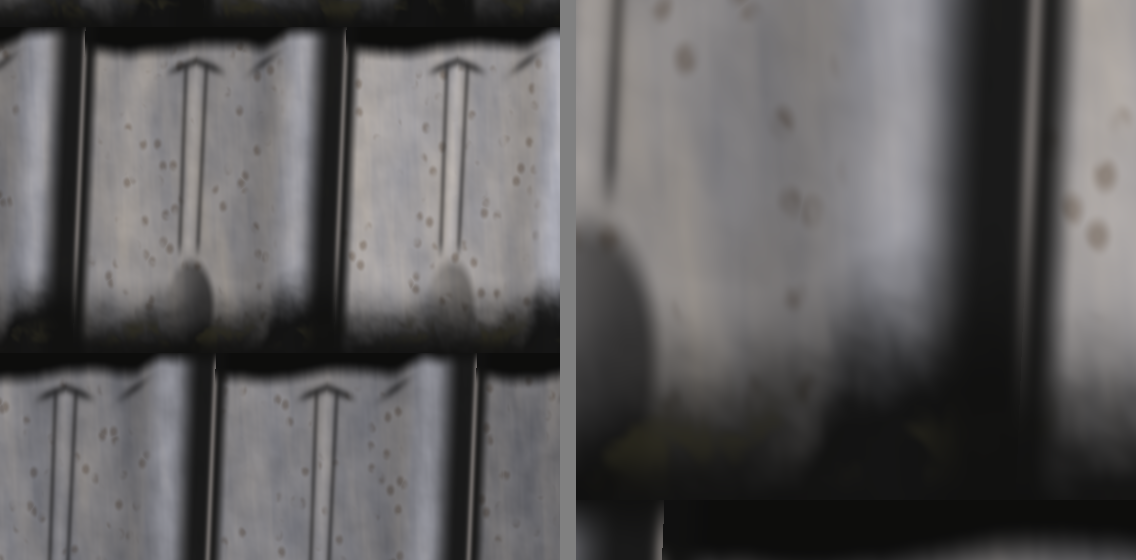
Left, the full canvas; right, a detail of the centre.
Write a WebGL 2 fragment shader that draws this texture.

```glsl
#version 300 es
precision highp float;
// Weathered grey roof tiles in staggered, overlapping rows. Each tile has a pan,
// a thin central rib, a blunt lug and a round roll beside a dark joint.
// Profiles are smooth bands; wear is layered sines plus cellular pits.
uniform vec2 u_resolution;
out vec4 fragColor;

#define TILE_W 0.466
#define ROW_H 0.583
#define ORIGIN vec2(0.153, 0.048)
#define LEAN 0.024
#define RIB_U 0.43
#define ROLL_U 0.83
#define STREAKS 0.055
#define PITS 0.22

const vec3 WARM = vec3(1.03, 0.99, 0.955);
const vec3 COOL = vec3(0.98, 0.985, 1.04);
const vec3 SOOT = vec3(0.050, 0.050, 0.048);
const vec3 MOSS = vec3(0.20, 0.19, 0.13);

vec2 hash2(vec2 p) {
  vec3 q = fract(p.xyx * vec3(0.1031, 0.1030, 0.0973));
  q += dot(q, q.yzx + 33.33);
  return fract((q.xx + q.yz) * q.zy);
}

// Distance to the nearest scattered point
float cellular(vec2 p) {
  vec2 cell = floor(p);
  float nearest = 2.0;
  for (int j = -1; j <= 1; j++)
    for (int i = -1; i <= 1; i++) {
      vec2 c = cell + vec2(i, j);
      nearest = min(nearest, length(c + hash2(c) - p));
    }
  return nearest;
}

// Layered, warped sines in about -1..1
float waves(vec2 p) {
  float sum = 0.0, amp = 0.5;
  for (int i = 0; i < 4; i++) {
    sum += amp * sin(p.x + 1.7 * sin(p.y)) * cos(p.y * 0.8 + sin(p.x * 0.7));
    p = mat2(1.7, 0.5, -0.6, 1.8) * p + 2.3;
    amp *= 0.6;
  }
  return sum;
}

float band(float x, float width) { return exp(-x * x / (width * width)); }

void main() {
  vec2 p = gl_FragCoord.xy / u_resolution;

  // Tile coordinates: u across, t down from the upper edge
  float down = (1.0 - p.y - ORIGIN.y) / ROW_H + 1.0;
  float row = floor(down), t = fract(down);
  float stagger = mod(row + 1.0, 2.0);
  float across = (p.x - ORIGIN.x + LEAN * t) / TILE_W - 0.5 * stagger;
  float col = floor(across), u = fract(across);
  float joint = u - step(0.5, u);
  float rib = u - RIB_U;

  // Tone of each tile and vertical weathering
  float variation = sin(2.1 * col + 3.0 * (row - 1.0) - 0.52);
  float tone = 0.56 - 0.10 * stagger + 0.05 * variation;
  float streak = waves(vec2(p.x * 44.0, p.y * 7.0) + row * 3.1);
  float mottle = waves(p * vec2(38.0, 26.0) + 5.0);
  float roll = smoothstep(0.72, 0.79, u);
  float warmth = 0.62 - 0.30 * stagger + 0.45 * streak - 0.5 * roll;
  vec3 color = mix(COOL, WARM, clamp(warmth, 0.0, 1.0));
  color *= tone + STREAKS * streak + 0.035 * mottle;

  // Soft brown pits, mostly on the pan
  float pit = 1.0 - smoothstep(0.05, 0.32, cellular(p * vec2(30.0, 22.0)));
  float patches = smoothstep(-0.1, 0.5, mottle) * (1.0 - roll);
  color *= 1.0 - PITS * pit * patches * vec3(0.85, 1.0, 1.15);

  // Rounded roll and gentle hollow of the pan
  color *= 1.0 - 0.12 * band(u - 0.70, 0.07) + 0.16 * band(u - ROLL_U, 0.04);
  color *= 1.0 + 0.07 * band(u - 0.20, 0.10);

  // Rib with its two creases, under a small chevron
  float ribLength = smoothstep(0.10, 0.14, t) * (1.0 - smoothstep(0.65, 0.72, t));
  float halfRib = 0.040 - 0.008 * t;
  float crease = band(abs(rib) - halfRib, 0.011);
  color *= 1.0 + ribLength * (0.10 * band(rib, 0.018) - 0.38 * crease);
  float chevron = band(t - 0.105 - 0.32 * abs(rib), 0.016);
  color *= 1.0 - 0.48 * chevron * (1.0 - smoothstep(0.06, 0.13, abs(rib)));
  float notch = band(t - 0.11 + 0.55 * (u - 0.69), 0.018) * band(u - 0.69, 0.05);
  color *= 1.0 - 0.40 * notch;

  // Lug near the lower edge, darker on its right side
  float lugDistance = length(vec2((rib - 0.01) / 0.105, (t - 0.87) / 0.17));
  float lug = 1.0 - smoothstep(0.72, 1.05, lugDistance);
  float lugShade = 0.12 + (0.36 - 0.14 * variation) * smoothstep(-0.09, 0.07, rib);
  color *= 1.0 - lug * lugShade;

  // Soot gathering at the lower edge, sooner on the roll
  float fadeStart = mix(0.77, 0.72, roll);
  float fadeEnd = mix(1.0, 0.91, roll);
  float soot = smoothstep(fadeStart, fadeEnd, t + 0.035 * mottle);
  color = mix(color, SOOT, 0.95 * soot);
  float moss = band(t - 0.94, 0.035) * smoothstep(0.0, 0.6, mottle);
  color = mix(color, MOSS, 0.6 * moss);

  // Shadow of the row above; the roll emerges before the pan
  float lip = mix(0.065 + 0.015 * sin(u * 9.0), 0.015, smoothstep(0.66, 0.80, u));
  float lit = smoothstep(lip - 0.03, lip + 0.035, t + 0.006 * streak);
  color = mix(SOOT, color, lit);

  // Dark joint with a thin bright edge
  float gap = smoothstep(-0.15, -0.055, joint) * (1.0 - smoothstep(0.015, 0.065, joint));
  color = mix(color, SOOT * 1.3, 0.92 * gap);
  float edge = band(joint, 0.011) * lit * (1.0 - smoothstep(0.62, 0.95, t));
  color = mix(color, vec3(0.47, 0.45, 0.44), 0.85 * edge);

  fragColor = vec4(clamp(color, 0.0, 1.0), 1.0);
}
```
